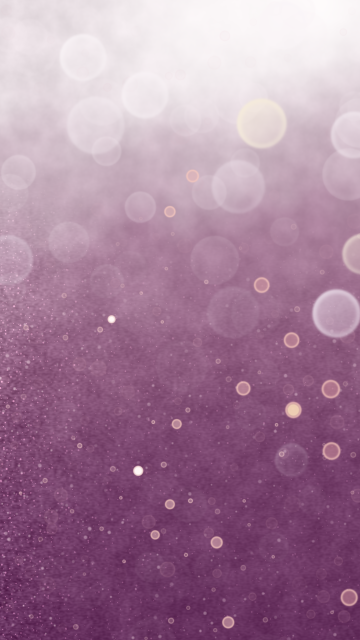
Write a Shadertoy shader that draws this background.

```glsl
// Large discs: centre, radius, opacity
const vec4 DISCS[12] = vec4[](
    vec4(.231, 1.618, .065, .52), vec4(.403, 1.514, .065, .46),
    vec4(.727, 1.435, .069, .66), vec4(.935, .907, .067, .62),
    vec4(.984, 1.403, .065, .46), vec4(.023, 1.056, .069, .36),
    vec4(1.007, 1.072, .056, .46), vec4(.662, 1.259, .074, .26),
    vec4(.648, .910, .072, .11), vec4(.787, 1.708, .067, .60),
    vec4(.266, 1.430, .080, .30), vec4(.810, .500, .046, .16));

// Small warm rings: centre, radius
const vec3 RINGS[16] = vec3[](
    vec3(.535, 1.289, .017), vec3(.472, 1.190, .015), vec3(.727, .986, .021),
    vec3(.810, .833, .021), vec3(.919, .697, .025), vec3(.921, .525, .024),
    vec3(.815, .639, .022), vec3(.676, .699, .019), vec3(.491, .600, .013),
    vec3(.384, .470, .013), vec3(.310, .891, .010), vec3(.970, .118, .023),
    vec3(.634, .049, .016), vec3(.602, .271, .016), vec3(.472, .377, .013),
    vec3(.431, .292, .012));

vec3 hash3(vec2 p) {
    vec3 q = fract(p.xyx * vec3(.1031, .1030, .0973));
    q += dot(q, q.yxz + 33.33);
    return fract((q.xxy + q.yzz) * q.zyx);
}

float gradientNoise(vec2 p) {
    vec2 i = floor(p), f = fract(p), u = f * f * f * (f * (f * 6. - 15.) + 10.);
    vec4 corner;
    for (int k = 0; k < 4; k++) {
        vec2 o = vec2(k & 1, k >> 1);
        float a = 6.2832 * hash3(i + o + 50.).x;
        corner[k] = dot(vec2(cos(a), sin(a)), f - o);
    }
    return mix(mix(corner.x, corner.y, u.x), mix(corner.z, corner.w, u.x), u.y);
}

float fbm(vec2 p) {
    float sum = 0., amp = .6;
    for (int k = 0; k < 4; k++) {
        sum += amp * gradientNoise(p);
        p = p * 2.1 + 7.3;
        amp *= .5;
    }
    return sum;
}

// Coverage of a soft disc (x) and its bright rim (y)
vec2 bokeh(float d, float r, float soft) {
    float rim = (d - r * .91) / (r * .09 + soft * .5);
    return vec2(1. - smoothstep(r - soft, r + soft, d), exp(-rim * rim));
}

// One jittered disc per cell; radii are fractions of the cell
vec2 scatter(vec2 p, float cell, float rMin, float rMax, float density, float soft) {
    vec2 q = p / cell, id = floor(q), sum = vec2(0);
    for (int k = 0; k < 9; k++) {
        vec2 c = id + vec2(k % 3, k / 3) - 1.;
        vec3 h = hash3(c + 90.), g = hash3(c + 217.);
        float on = step(g.x, density) * (.3 + .7 * g.y);
        sum += on * bokeh(length(q - c - h.xy), mix(rMin, rMax, h.z * h.z), soft / cell);
    }
    return sum;
}

void mainImage(out vec4 fragColor, in vec2 fragCoord) {
    vec2 p = fragCoord / iResolution.xy * vec2(1., 1.778);
    float px = 1. / iResolution.x;
    float cloud = fbm(p * 4.);
    float h = p.y / 1.778 + .025 + .10 * cloud + .07 * (.45 - p.x) * smoothstep(.3, .7, p.y);

    // Plum to pearl backdrop
    vec3 col = mix(vec3(.39, .18, .36), vec3(.45, .24, .41), smoothstep(0., .24, h));
    col = mix(col, vec3(.55, .35, .49), smoothstep(.22, .47, h));
    col = mix(col, vec3(.66, .49, .60), smoothstep(.45, .63, h));
    col = mix(col, vec3(.77, .67, .73), smoothstep(.60, .76, h));
    col = mix(col, vec3(.90, .86, .88), smoothstep(.74, .92, h));
    col += .09 * fbm(p * 13. + 20.);

    // Light spilling from the top
    float glow = exp(-12. * dot(p - vec2(.57, 1.74), p - vec2(.57, 1.74)))
               + exp(-22. * dot(p - vec2(.93, 1.78), p - vec2(.93, 1.78)));
    col = mix(col, vec3(1., .99, .99), min(.75 * glow, .95));

    // Faint scattered bokeh
    float upper = smoothstep(.8, 1.35, p.y);
    vec2 haze = scatter(p + 3., .16, .25, .5, .75, .003);
    col = mix(col, vec3(.97, .93, .95), (.04 + .14 * upper) * min(haze.x + .5 * haze.y, 1.8));
    vec2 mid = scatter(p + 8., .085, .12, .27, .4, .002);
    col = mix(col, vec3(.88, .66, .72), .09 * min(mid.x + mid.y, 2.) * (1. - .6 * upper));

    // Glitter, densest along the left
    float left = exp(-p.x * 6.) * (1. - smoothstep(.95, 1.4, p.y));
    float lower = 1. - smoothstep(.7, 1.25, p.y);
    float dust = scatter(p + 1., .013, .06, .21, .16 + .75 * left, px * .7).x;
    col += vec3(.32, .25, .27) * min(dust, 1.) * (.45 * lower + .75 * left);
    float flecks = scatter(p + 5., .036, .05, .14, .36 + .4 * left, px).x;
    col = mix(col, vec3(.93, .82, .87), min(flecks, 1.) * (.42 * lower + .35 * left));
    vec2 sparks = scatter(p + 12., .095, .04, .08, .42, px);
    col = mix(col, vec3(.98, .82, .80), min(.3 * sparks.x + .4 * sparks.y, .8) * (1. - upper));
    // Fine grain, coarser on the left
    float grain = gradientNoise(p * vec2(100., 170.)) + gradientNoise(p * 75. + 31.);
    col += (.035 * lower + .07 * left) * grain;

    // Large pearly discs
    for (int k = 0; k < 12; k++) {
        vec4 d = DISCS[k];
        vec2 offset = p - d.xy, b = bokeh(length(offset), d.z, .002 + px);
        float sheen = .72 + .25 * dot(offset, vec2(-.6, .8)) / d.z + .35 * cloud;
        vec3 pearl = mix(vec3(.90, .84, .89), vec3(.98, .96, .97), smoothstep(1., 1.6, d.y));
        vec3 tint = k == 2 || k == 6 ? vec3(.96, .92, .86) : pearl;
        col = mix(col, tint, clamp(d.w * (b.x * sheen + .45 * b.y), 0., 1.));
    }

    // Warm rings with translucent centres
    for (int k = 0; k < 16; k++) {
        vec3 r = RINGS[k];
        vec2 b = bokeh(length(p - r.xy), r.z, px);
        float bright = smoothstep(.025, .013, r.z);
        col = mix(col, mix(vec3(.82, .57, .61), vec3(.93, .76, .75), bright), .52 * b.x);
        col = mix(col, vec3(.98, .80, .75), .58 * b.y);
    }

    // Brightest cores
    float core = bokeh(length(p - vec2(.384, .470)), .012, px * 1.5).x
               + bokeh(length(p - vec2(.310, .891)), .009, px * 1.5).x;
    col = mix(col, vec3(1., .97, .96), core);
    col = mix(col, vec3(.99, .89, .74), .8 * bokeh(length(p - vec2(.815, .639)), .017, .004).x);

    fragColor = vec4(clamp(col, 0., 1.), 1.);
}
```
